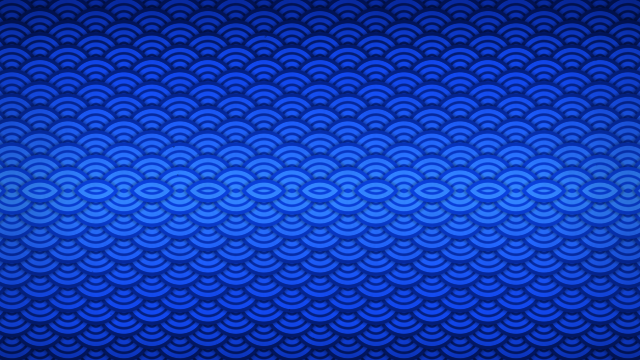
Write a WebGL 1 fragment shader that draws this pattern.

```glsl
precision highp float;
// Blue wave scales in overlapping rows, mirrored about a bright horizontal seam.

uniform vec2 u_resolution;

vec2 hashGradient(vec2 cell) {
  vec2 h = vec2(dot(cell, vec2(127.1, 311.7)), dot(cell, vec2(269.5, 183.3)));
  return fract(sin(h) * 43758.5) * 2.0 - 1.0;
}

float gradientNoise(vec2 p) {
  vec2 i = floor(p), f = fract(p);
  vec2 u = f * f * f * (f * (f * 6.0 - 15.0) + 10.0);
  float a = dot(hashGradient(i), f);
  float b = dot(hashGradient(i + vec2(1.0, 0.0)), f - vec2(1.0, 0.0));
  float c = dot(hashGradient(i + vec2(0.0, 1.0)), f - vec2(0.0, 1.0));
  float d = dot(hashGradient(i + 1.0), f - 1.0);
  return mix(mix(a, b, u.x), mix(c, d, u.x), u.y);
}

// Light concentric bands inside a dark rim; r is the distance from the centre
float ringMask(float r, float blur) {
  float band = abs(mod(r - 0.785 + 0.125, 0.25) - 0.125);
  float light = 1.0 - smoothstep(0.078 - blur, 0.078 + blur, band);
  return light * (1.0 - smoothstep(0.865 - blur, 0.865 + blur, r));
}

// x: light band mask, y: shading; q is in half widths of a scale
vec2 waveScales(vec2 q, float blur) {
  const float rowStep = 0.4375;
  const float firstRow = -0.565;
  float front = max(ceil((q.y - firstRow - 1.15) / rowStep), 0.0);
  vec2 surface = vec2(0.0, 1.0);

  // Paint from the back row to the front row
  for (int i = 0; i < 6; i++) {
    float row = front + 5.0 - float(i);
    float x = mod(q.x + mod(row, 2.0) + 1.0, 2.0) - 1.0;
    float r = length(vec2(x, q.y - firstRow - row * rowStep));
    float cover = 1.0 - smoothstep(0.985 - blur, 0.985 + blur, r);
    surface.y *= mix(0.72, 1.0, smoothstep(0.96, 1.13, r));
    surface = mix(surface, vec2(ringMask(r, blur), 1.0), cover);
  }
  return surface;
}

void main() {
  vec2 p = (gl_FragCoord.xy - vec2(0.5 * u_resolution.x, 0.0)) / u_resolution.y;
  float away = abs(p.y - 0.47);
  const float halfWidth = 0.0778;
  float blur = 0.8 / (u_resolution.y * halfWidth);
  vec2 surface = waveScales(vec2(p.x, away) / halfWidth, blur);

  // Both tones fade from the seam to the upper and lower edges
  vec3 light = mix(vec3(0.20, 0.52, 1.0), vec3(0.13, 0.39, 0.98), smoothstep(0.0, 0.17, away));
  light = mix(light, vec3(0.07, 0.28, 0.93), smoothstep(0.12, 0.33, away));
  light = mix(light, vec3(0.03, 0.16, 0.62), smoothstep(0.33, 0.55, away));
  vec3 dark = mix(vec3(0.04, 0.25, 0.86), vec3(0.02, 0.15, 0.59), smoothstep(0.0, 0.26, away));
  dark = mix(dark, vec3(0.006, 0.07, 0.32), smoothstep(0.22, 0.53, away));
  vec3 color = mix(dark, light, surface.x) * surface.y;

  // Faint mottling, sparse specks and darker side edges
  float mottle = gradientNoise(p * 14.0) + 0.6 * gradientNoise(p * 130.0);
  float speck = smoothstep(0.42, 0.55, gradientNoise(p * 75.0 + 9.0))
              * smoothstep(0.15, 0.35, gradientNoise(p * 6.0 + 3.0));
  color *= 1.0 + 0.05 * mottle - 0.22 * speck;
  color *= 1.0 - 0.15 * smoothstep(0.55, 0.95, abs(p.x));

  gl_FragColor = vec4(color, 1.0);
}
```
